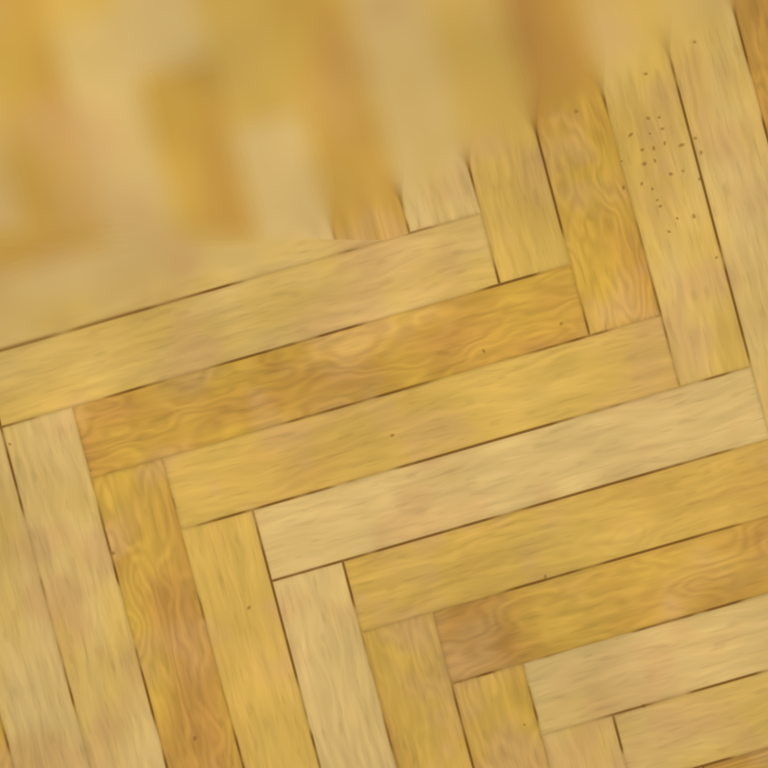
Reproduce this texture procedurally as a three.js fragment shader.

```glsl
#define BOARD_WIDTH 0.0965
#define BOARD_RATIO 7.0
#define FLAT_TILT 0.279
#define UPRIGHT_TILT 0.257
#define CORNER vec2(0.094, 0.470)
#define KNOT_PATCH vec2(8.6, -0.9)
#define SEAM_WIDTH 0.019
#define SEAM_STRENGTH 0.85
#define GRAIN_AMOUNT 0.105
#define BLUR_RADIUS 0.026
#define SAMPLES 24

varying vec2 vUv;

const vec3 OCHRE = vec3(0.725, 0.535, 0.260);
const vec3 GOLD  = vec3(0.795, 0.625, 0.245);
const vec3 HONEY = vec3(0.805, 0.652, 0.320);
const vec3 PALE  = vec3(0.820, 0.690, 0.430);
const vec3 ROSE  = vec3(0.785, 0.615, 0.390);
const vec3 SEAM  = vec3(0.430, 0.280, 0.110);

float hash(vec2 p) {
  return fract(sin(dot(p, vec2(127.1, 311.7))) * 43758.55);
}

float noise(vec2 p) {
  vec2 i = floor(p), f = fract(p);
  f = f * f * (3.0 - 2.0 * f);
  return mix(mix(hash(i), hash(i + vec2(1.0, 0.0)), f.x),
             mix(hash(i + vec2(0.0, 1.0)), hash(i + vec2(1.0, 1.0)), f.x), f.y);
}

float fbm(vec2 p) {
  return 0.55 * noise(p) + 0.3 * noise(p * 2.1 + 7.3) + 0.15 * noise(p * 4.3 + 3.1);
}

float cross2(vec2 a, vec2 b) { return a.x * b.y - a.y * b.x; }

// Canvas point to board units: x along the flat boards, y down the upright ones
vec2 toBoards(vec2 uv) {
  vec2 p = (uv - CORNER) / BOARD_WIDTH;
  vec2 flatAxis = vec2(cos(FLAT_TILT), sin(FLAT_TILT));
  vec2 uprightAxis = vec2(sin(UPRIGHT_TILT), -cos(UPRIGHT_TILT));
  return vec2(cross2(p, uprightAxis), cross2(flatAxis, p)) / cross2(flatAxis, uprightAxis);
}

// Board coordinates (along, across), with a number and a group for each board
void herringbone(vec2 p, out vec2 local, out vec2 id) {
  vec2 cell = floor(p);
  float period = 2.0 * BOARD_RATIO;
  float diagonal = cell.x - cell.y;
  float group = floor(diagonal / period);
  bool upright = diagonal - group * period >= BOARD_RATIO;
  bool distant = !upright && p.y < min(-2.4 + 0.3 * p.x, -1.0);
  if (upright || distant) {
    local = vec2(p.y - cell.x - 1.0 + (group + 1.0) * period, fract(p.x));
    id = vec2(cell.x, group + 20.0);
    if (distant) local.x = min(local.x, BOARD_RATIO - 0.2);
    if (distant && cell.x < 3.5) {
      local.x = p.y + 9.0;
      id = vec2(4.0 + mod(cell.x, 2.0), 40.0 + cell.x);
    }
  } else {
    local = vec2(p.x - cell.y - group * period, fract(p.y));
    id = vec2(cell.y, group);
  }
}

// Small dark knots, gathered in one patch and rare elsewhere
float knots(vec2 p) {
  vec2 q = p * 5.0 + 0.8 * vec2(noise(p * 3.0), noise(p * 3.0 + 9.0));
  vec2 cell = floor(q);
  vec2 center = 0.25 + 0.5 * vec2(hash(cell), hash(cell + 5.7));
  float near = 1.0 - smoothstep(0.3, 1.1, length(p - KNOT_PATCH));
  float present = step(0.99 - 0.5 * near, hash(cell + 9.1));
  float size = 0.12 + 0.14 * hash(cell + 3.3);
  return present * (1.0 - smoothstep(0.03, size, length(fract(q) - center)));
}

vec3 woodFloor(vec2 p, float sharpness) {
  vec2 local, id;
  herringbone(p, local, id);
  vec2 shift = vec2(hash(id), hash(id + 8.2)) * 40.0;

  // Tone of each board, drifting slowly along its length
  float tone = 0.5 + 0.5 * cos(1.85 * (id.x - 1.85));
  tone = mix(tone, hash(id + 4.4), 0.15);
  float drift = fbm(local * vec2(0.6, 1.1) + shift) - 0.5;
  vec3 deep = mix(OCHRE, GOLD, clamp(0.55 + 2.4 * drift, 0.0, 1.0));
  vec3 color = mix(deep, HONEY, smoothstep(0.0, 0.5, tone + 0.4 * drift));
  color = mix(color, PALE, smoothstep(0.5, 1.0, tone + 0.6 * drift));
  color = mix(color, ROSE, 0.65 * smoothstep(0.48, 0.8, fbm(p * 1.1 + 11.0)));
  color *= 1.0 + 0.2 * (fbm(p * 0.7 + 5.0) - 0.5);

  // Fibres, wavy growth rings and short pores
  float warp = fbm(local * vec2(0.8, 2.0) + shift);
  float fibre = fbm(vec2(local.x * 1.8, local.y * 14.0 + warp * 4.0) + shift);
  float ring = sin(local.y * 16.0 + warp * 44.0) * (1.0 - smoothstep(0.1, 0.5, tone));
  float pore = smoothstep(0.7, 0.95, noise(vec2(local.x * 4.0, local.y * 26.0) + shift));
  float grain = (fibre - 0.5) * 1.3 + 0.3 * ring - 0.4 * pore;
  color *= 1.0 + GRAIN_AMOUNT * sharpness * grain;
  color = mix(color, SEAM, 0.45 * sharpness * knots(p));

  // Thin seams, dark in stretches and nearly closed between them
  float side = min(local.y, 1.0 - local.y);
  float end = min(abs(local.x), abs(BOARD_RATIO - local.x));
  float edge = min(side, end);
  float open = smoothstep(0.4, 0.65, fbm(p * 1.3 + 3.0));
  float line = 1.0 - smoothstep(SEAM_WIDTH * 0.2, SEAM_WIDTH * 1.5, edge);
  color *= 1.0 - 0.05 * sharpness * (1.0 - smoothstep(0.0, 0.07, edge));
  return mix(color, SEAM, line * sharpness * SEAM_STRENGTH * (0.12 + 0.88 * open));
}

void main() {
  // The far upper left falls out of focus
  float depth = vUv.y - 0.56 - 0.27 * vUv.x - 0.2 * vUv.x * vUv.x;
  float blur = smoothstep(-0.03, 0.06, depth);
  float radius = mix(0.001, BLUR_RADIUS, blur);

  vec3 color = vec3(0.0);
  for (int i = 0; i < SAMPLES; i++) {
    float n = float(i);
    float spread = sqrt((n + 0.5) / float(SAMPLES));
    vec2 offset = radius * spread * vec2(cos(2.4 * n), sin(2.4 * n));
    color += woodFloor(toBoards(vUv + offset), 1.0 - blur);
  }
  gl_FragColor = vec4(color / float(SAMPLES), 1.0);
}
```
